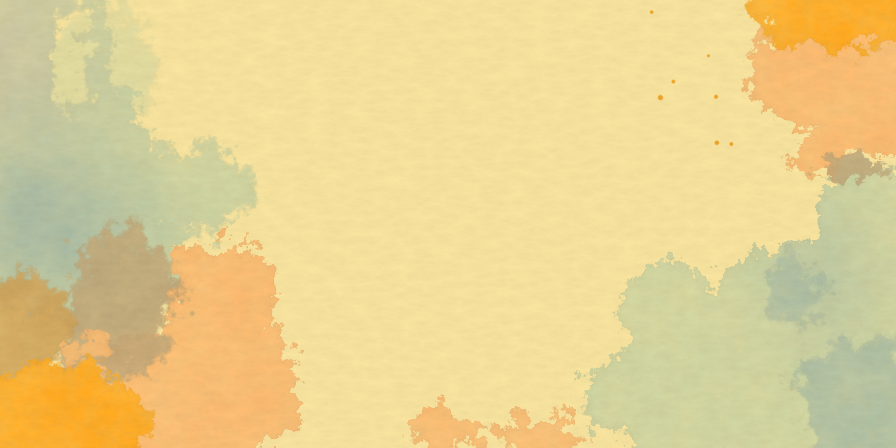
This background is drawn by a Shadertoy shader. Its source:

```glsl
// Watercolour washes bleeding in from the corners of a cream, fibrous paper.
// Each wash is a union of ellipses seen through one shared cellular warp,
// which makes ragged rims; pigment pools at the rims and mottles inside.
const vec3 PAPER  = vec3(0.962, 0.884, 0.614);
const vec3 SAGE   = vec3(0.810, 0.825, 0.620);
const vec3 TEAL   = vec3(0.660, 0.725, 0.630);
const vec3 BEIGE  = vec3(0.790, 0.770, 0.625);
const vec3 PEACH  = vec3(0.970, 0.730, 0.445);
const vec3 ORANGE = vec3(0.985, 0.675, 0.160);
const vec3 BROWN  = vec3(0.755, 0.655, 0.470);
const vec3 OCHRE  = vec3(0.810, 0.645, 0.360);
const float WARP = 0.13;        // raggedness of the rims
const float FRAY = 0.05;        // notches eaten into the rims
const float RIM_WIDTH = 0.007;  // width of the pooled pigment
const float RIM_DARK = 0.05;
const float MOTTLE = 0.42;      // uneven pigment inside a wash
const float GRAIN = 0.06;       // paper relief

vec2 hash2(vec2 p) {
    vec3 q = fract(p.xyx * vec3(0.1031, 0.1030, 0.0973));
    q += dot(q, q.yzx + 33.33);
    return fract((q.xx + q.yz) * q.zy);
}

// Distance to the nearest jittered cell point.
float cellular(vec2 p) {
    vec2 cell = floor(p), f = fract(p);
    float nearest = 4.0;
    for (int k = 0; k < 9; k++) {
        vec2 o = vec2(k % 3 - 1, k / 3 - 1);
        vec2 d = o + hash2(cell + o + 50.0) - f;
        nearest = min(nearest, dot(d, d));
    }
    return sqrt(nearest);
}

// Layered cellular noise, centred near zero.
float layers(vec2 p) {
    float sum = 0.0, amp = 0.45;
    for (int i = 0; i < 5; i++) {
        sum += amp * (cellular(p) - 0.48);
        p = mat2(1.6, 1.2, -1.2, 1.6) * p + 7.3;
        amp *= 0.62;
    }
    return sum;
}

// Approximate distance inside an ellipse, positive within.
float blob(vec2 p, float x, float y, float rx, float ry) {
    return (1.0 - length((p - vec2(x, y)) / vec2(rx, ry))) * min(rx, ry);
}

float glow(vec2 p, float x, float y, float rx, float ry) {
    vec2 q = (p - vec2(x, y)) / vec2(rx, ry);
    return exp(-dot(q, q));
}

// Lays one wash over the colour below it; mottle is (coarse, fine).
void wash(inout vec3 col, vec2 mottle, vec3 pigment, float d, float soft, float opacity) {
    d += FRAY * mottle.y;
    float rim = exp(-max(d, 0.0) / RIM_WIDTH) * RIM_DARK;
    float thin = MOTTLE * (mottle.x + 0.6 * mottle.y) + 0.04;
    vec3 tint = mix(pigment, PAPER, clamp(thin, -0.15, 0.35));
    tint *= 1.0 - rim - 0.06 * mottle.y;
    col = mix(col, tint, smoothstep(-soft, soft, d) * opacity);
}

// Scatters small drops inside a box.
float drops(vec2 p, vec2 centre, vec2 extent, float seed, float aa) {
    float cover = 0.0;
    for (int i = 0; i < 7; i++) {
        vec2 h = hash2(vec2(float(i) * 3.7 + seed, seed * 1.9));
        float radius = mix(0.003, 0.006, fract(h.x * 17.0));
        float d = length(p - centre - (h * 2.0 - 1.0) * extent) - radius;
        cover = max(cover, 1.0 - smoothstep(-aa, aa, d));
    }
    return cover;
}

void mainImage(out vec4 fragColor, in vec2 fragCoord) {
    vec2 p = fragCoord / iResolution.xy * vec2(2.0, 1.0);
    float aa = 1.0 / iResolution.y, soft = 0.001 + aa;
    vec2 q = p + WARP * vec2(layers(p * 11.0), layers(p * 11.0 + 31.7));
    vec2 m = vec2(layers(p * 6.0 + 11.0), layers(p * 25.0 + 5.0));
    vec3 col = PAPER;
    // Left wash: beige above, teal in the middle, sage towards the paper
    float d = max(blob(q, 0.07, 0.87, 0.18, 0.21), blob(q, 0.08, 0.58, 0.26, 0.29));
    d = min(d, -blob(q, 0.15, 0.87, 0.035, 0.10));
    d = max(d, max(blob(q, 0.42, 0.57, 0.14, 0.10), blob(q, 0.22, 0.42, 0.19, 0.18)));
    vec3 pigment = mix(SAGE, BEIGE, glow(p, 0.0, 0.88, 0.20, 0.25));
    pigment = mix(pigment, TEAL, glow(p, 0.10, 0.50, 0.24, 0.22));
    wash(col, m, SAGE, blob(q, 0.22, 0.83, 0.12, 0.15), 0.02, 0.55);
    wash(col, m, pigment, d, 0.012, 0.95);
    // Lower left: peach, brown overlap, then bright orange
    d = max(blob(q, 0.49, 0.33, 0.125, 0.135), blob(q, 0.48, 0.12, 0.18, 0.18));
    wash(col, m, PEACH, max(d, blob(q, 0.32, 0.06, 0.25, 0.18)), soft, 0.96);
    d = max(blob(q, 0.27, 0.34, 0.11, 0.15), blob(q, 0.25, 0.24, 0.13, 0.09));
    wash(col, m, BROWN, d, 0.014, 0.88);
    wash(col, m, OCHRE, blob(q, 0.03, 0.26, 0.13, 0.12), 0.016, 0.9);
    wash(col, m, PEACH, blob(q, 0.20, 0.215, 0.06, 0.03), soft, 0.9);
    wash(col, m, ORANGE, blob(q, 0.10, 0.04, 0.22, 0.145), 0.006, 0.95);
    // Bottom edge: two small peach blooms
    d = max(blob(q, 0.98, 0.03, 0.075, 0.065), blob(q, 1.20, 0.01, 0.10, 0.055));
    wash(col, m, PEACH, d, soft, 0.92);
    // Upper right: peach below bright orange
    d = max(blob(q, 1.89, 0.83, 0.235, 0.14), blob(q, 1.93, 0.71, 0.14, 0.06));
    wash(col, m, PEACH, max(d, blob(q, 1.84, 0.65, 0.085, 0.05)), soft, 0.96);
    wash(col, m, ORANGE, blob(q, 1.87, 0.98, 0.21, 0.10), 0.006, 0.95);
    // Lower right: sage with teal pools and a brown overlap
    d = max(blob(q, 1.94, 0.47, 0.14, 0.17), blob(q, 1.80, 0.25, 0.25, 0.20));
    d = max(d, max(blob(q, 1.485, 0.285, 0.12, 0.13), blob(q, 1.55, 0.11, 0.22, 0.16)));
    d = max(d, max(blob(q, 1.38, 0.09, 0.10, 0.065), blob(q, 1.85, 0.14, 0.30, 0.26)));
    pigment = mix(SAGE, TEAL, 0.5 * glow(p, 1.84, 0.38, 0.14, 0.18));
    wash(col, m, pigment, d, soft, 0.95);
    d = max(blob(q, 1.94, 0.09, 0.16, 0.15), blob(q, 1.76, 0.34, 0.06, 0.08));
    wash(col, m, TEAL, d, 0.016, 0.7);
    wash(col, m, BROWN, blob(q, 1.90, 0.615, 0.075, 0.03), 0.006, 0.8);
    // Splatter and paper relief
    col = mix(col, ORANGE * 0.94, drops(p, vec2(1.54, 0.79), vec2(0.10, 0.19), 4.0, aa));
    col = mix(col, BROWN, 0.7 * drops(p, vec2(0.38, 0.37), vec2(0.34, 0.15), 9.0, aa));
    col *= 1.0 + GRAIN * layers(p * vec2(20.0, 52.0) + 3.0);
    fragColor = vec4(clamp(col, 0.0, 1.0), 1.0);
}
```
